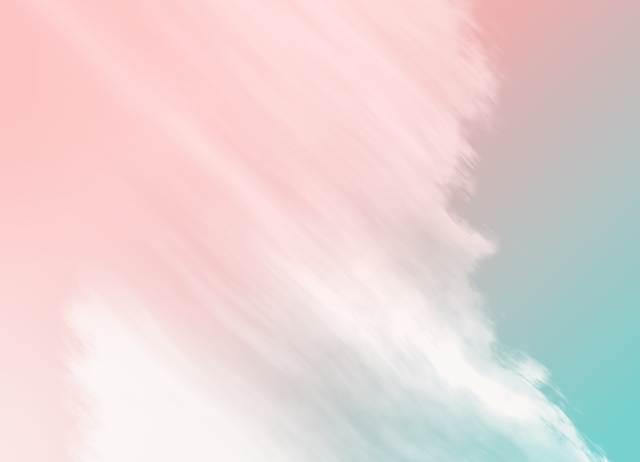
Write a WebGL 2 fragment shader that draws this background.

```glsl
#version 300 es
precision highp float;
// Wind-drawn diagonal clouds over a sky fading from pink to teal.
uniform vec2 u_resolution;
out vec4 fragColor;

const vec3 BLUSH = vec3(0.99, 0.775, 0.775);
const vec3 ROSE = vec3(0.93, 0.69, 0.69);
const vec3 MAUVE = vec3(0.80, 0.725, 0.725);
const vec3 MIST = vec3(0.71, 0.765, 0.765);
const vec3 TEAL = vec3(0.47, 0.82, 0.81);
const vec3 PALE_PINK = vec3(1.0, 0.90, 0.895);
const vec3 CLOUD_WHITE = vec3(0.985, 0.965, 0.965);

vec2 hashGradient(vec2 cell) {
  vec3 h = fract(vec3(cell.xyx) * vec3(0.1031, 0.1030, 0.0973));
  h += dot(h, h.yzx + 33.33);
  float angle = 6.2832 * fract((h.x + h.y) * h.z);
  return vec2(cos(angle), sin(angle));
}

float gradientNoise(vec2 p) {
  vec2 i = floor(p), f = fract(p);
  vec2 u = f * f * f * (f * (f * 6.0 - 15.0) + 10.0);
  vec2 e = vec2(1.0, 0.0);
  float low = mix(dot(hashGradient(i), f), dot(hashGradient(i + e), f - e), u.x);
  float high = mix(dot(hashGradient(i + e.yx), f - e.yx),
                   dot(hashGradient(i + 1.0), f - 1.0), u.x);
  return mix(low, high, u.y);
}

float fbm(vec2 p, int octaves) {
  float sum = 0.0, amplitude = 0.6;
  for (int i = 0; i < octaves; i++) {
    sum += amplitude * gradientNoise(p);
    p = mat2(1.9, 0.15, -0.15, 2.1) * p + 17.3;
    amplitude *= 0.55;
  }
  return sum;
}

float bell(float x, float center, float width) {
  float d = (x - center) / width;
  return exp(-d * d);
}

float ramp(float a, float b, float x) {
  return clamp((x - a) / (b - a), 0.0, 1.0);
}

// Sky: five stops along a diagonal, paler toward the lower left
vec3 skyColor(vec2 uv) {
  float t = uv.x - 0.8 * uv.y + 0.08;
  vec3 color = mix(BLUSH, ROSE, smoothstep(-0.25, 0.12, t));
  color = mix(color, MAUVE, ramp(0.10, 0.35, t));
  color = mix(color, MIST, ramp(0.35, 0.56, t));
  color = mix(color, TEAL, ramp(0.56, 0.98, t));
  float glow = smoothstep(0.8, 0.0, uv.y) * smoothstep(0.5, 0.0, uv.x);
  return mix(color, vec3(0.985, 0.92, 0.91), 0.95 * glow);
}

// Right-hand limit of the cloud mass at height y
float cloudEdge(float y) {
  return 0.715 + 0.05 * bell(y, 0.83, 0.11) + 0.05 * bell(y, 0.46, 0.045)
       + 0.56 * max(0.0, 0.4 - y);
}

// Cloud cover; wind.x runs along the streaks and wind.y across them
float cloudCover(vec2 uv, vec2 p, vec2 wind) {
  float along = wind.x, across = wind.y;
  across += 0.025 * gradientNoise(p * 3.0);
  float streak = fbm(vec2(along * 1.8, across * 15.0), 5);
  float ripple = fbm(vec2(along * 9.0, across * 16.0) + 5.0, 5);
  float puff = fbm(p * 9.0 + 2.0 * streak, 5);
  float rough = smoothstep(0.1, 0.55, along);

  float border = cloudEdge(uv.y) - uv.x + 0.07 * puff + 0.05 * ripple;
  float softness = mix(0.025, 0.05, smoothstep(0.5, 0.9, uv.y));
  float inside = smoothstep(-softness, softness, border);

  // Thin veil, opened by grey and teal gaps
  float veil = smoothstep(0.0, 0.3, uv.x) * mix(0.3, 0.66, smoothstep(0.2, 0.5, uv.x));
  veil *= mix(0.45, 1.0, smoothstep(0.03, 0.42, uv.y));
  veil *= 1.0 - 0.6 * bell(across, 0.98, 0.05) * smoothstep(0.1, 0.4, along);
  veil *= 1.0 - 0.4 * bell(across, 0.91, 0.05) * smoothstep(0.1, -0.2, along);

  // Long bright band, thickening into puffs at its lower end
  float bandCenter = 0.785 + 0.13 * smoothstep(0.3, 0.95, along);
  float bandWidth = mix(0.035, 0.085, smoothstep(-0.2, 0.45, along));
  float band = bell(across, bandCenter, bandWidth);
  band *= mix(0.35, 0.95, smoothstep(-0.3, 0.45, along));

  // Upper plume and the white fan at the lower left
  float plume = 0.38 * bell(across, 1.13, 0.10) * smoothstep(-0.6, -0.2, along);
  float fan = smoothstep(0.57, 0.35, across + 0.10 * streak);
  fan *= smoothstep(0.09, 0.155, uv.x + 0.05 * ripple + 0.03 * puff);
  fan *= smoothstep(0.53, 0.26, uv.y + 0.08 * streak);

  float texture_ = mix(0.65 * streak + 0.12 * puff, 0.4 * streak + 0.55 * ripple + 0.2 * puff, rough);
  float detail = texture_ * smoothstep(0.05, 0.3, uv.x);
  float cover = 1.0 - (1.0 - veil) * (1.0 - band) * (1.0 - plume);
  cover = clamp(cover + detail * (0.45 + 0.45 * cover), 0.0, 1.0) * inside;
  return 1.0 - (1.0 - cover) * (1.0 - 0.95 * fan);
}

void main() {
  vec2 uv = gl_FragCoord.xy / u_resolution;
  vec2 p = vec2(uv.x * u_resolution.x / u_resolution.y, uv.y);
  vec2 wind = vec2(dot(p, vec2(0.72, -0.69)), dot(p, vec2(0.69, 0.72)));

  vec3 cloud = mix(CLOUD_WHITE, PALE_PINK, smoothstep(0.2, 0.6, uv.y));
  vec3 color = mix(skyColor(uv), cloud, cloudCover(uv, p, wind));
  fragColor = vec4(color, 1.0);
}
```
